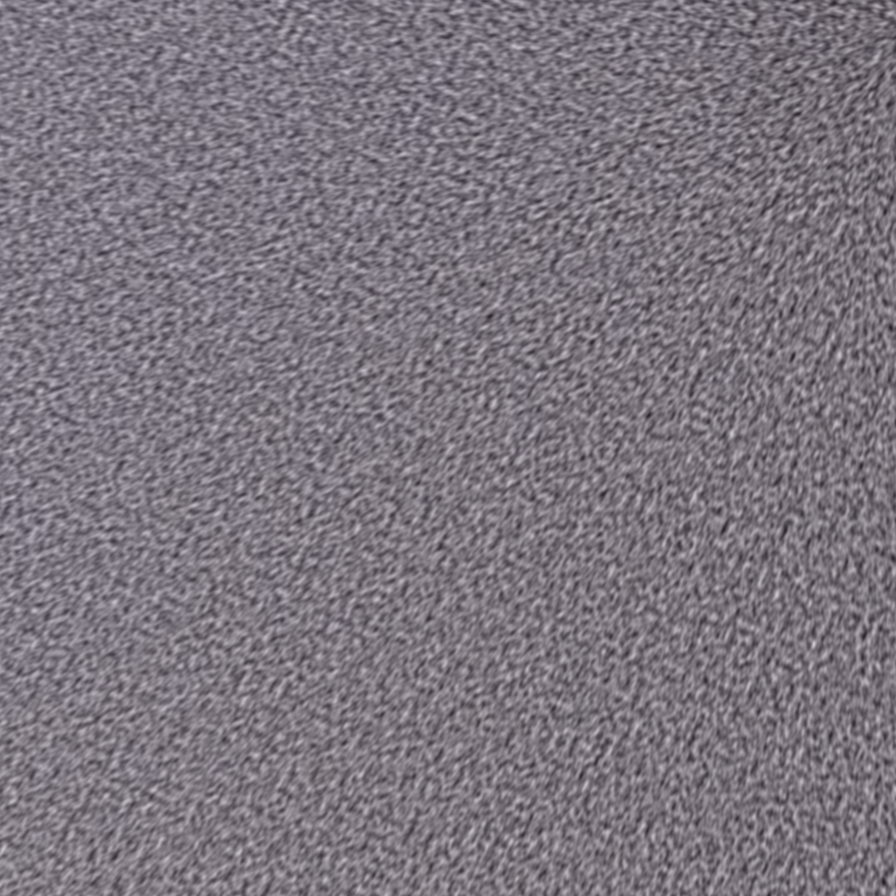
A Shadertoy shader for this texture:

```glsl
// Fine mauve-grey grain whose short streaks fan out from the upper right corner.
// Gradient noise is averaged along the local streak direction, which stretches
// the grains without distorting them; broad shading and tint lie on top.

#define GRAIN_FREQ 130.0
#define GRAIN_GAIN 0.405
#define FINE_SHARE 0.7
#define STREAK_STEP 0.2
#define STREAK_SIGMA 0.28
#define FOCUS vec2(1.05, 0.98)
#define BASE_COLOR vec3(0.490, 0.464, 0.500)
#define COOL_TINT vec3(-0.005, 0.000, 0.012)
#define SHADE_DEPTH 0.035
#define MOTTLE_GAIN 0.028

// Random unit vector for a lattice point
vec2 latticeGradient(vec2 cell) {
    uvec2 q = uvec2(ivec2(cell)) * uvec2(1597u, 3812u);
    uint h = (q.x ^ (q.y + 7919u)) * 747796u;
    h ^= h >> 15;
    h *= 739391u;
    h ^= h >> 13;
    h *= 668265u;
    h ^= h >> 16;
    float angle = float(h & 65535u) * 6.28319 / 65536.0;
    return vec2(cos(angle), sin(angle));
}

// Gradient noise with quintic interpolation, centred on zero
float gradientNoise(vec2 p) {
    vec2 cell = floor(p);
    vec2 f = p - cell;
    vec2 u = f * f * f * (f * (f * 6.0 - 15.0) + 10.0);
    vec2 right = vec2(1.0, 0.0);
    vec2 up = vec2(0.0, 1.0);
    float a = dot(latticeGradient(cell), f);
    float b = dot(latticeGradient(cell + right), f - right);
    float c = dot(latticeGradient(cell + up), f - up);
    float d = dot(latticeGradient(cell + 1.0), f - 1.0);
    return mix(mix(a, b, u.x), mix(c, d, u.x), u.y);
}

mat2 rotation(float angle) {
    float c = cos(angle);
    float s = sin(angle);
    return mat2(c, s, -s, c);
}

// Two octaves of grain, turned so that their lattices do not line up
float grainNoise(vec2 p) {
    float coarse = gradientNoise(rotation(0.45) * p);
    float fine = gradientNoise(rotation(1.2) * p * 1.7 + 37.0);
    return coarse + FINE_SHARE * fine;
}

// Gaussian average of the grain along the streak direction
float streakedGrain(vec2 p, vec2 direction) {
    float sum = 0.0;
    float total = 0.0;
    for (int i = -3; i <= 3; i++) {
        float offset = float(i) * STREAK_STEP;
        float ratio = offset / STREAK_SIGMA;
        float weight = exp(-0.5 * ratio * ratio);
        sum += weight * grainNoise(p * GRAIN_FREQ + direction * offset);
        total += weight;
    }
    return sum / total;
}

void mainImage(out vec4 fragColor, in vec2 fragCoord) {
    vec2 p = fragCoord / iResolution.xy;

    // Streaks point at the focus, which lies just outside the canvas
    vec2 direction = normalize(FOCUS - p);
    float contrast = mix(0.94, 1.08, smoothstep(0.1, 1.0, p.x));
    float grain = streakedGrain(p, direction) * GRAIN_GAIN * contrast;

    // Faint clumps that slope gently upward to the right
    vec2 slanted = rotation(-0.4) * p;
    float mottle = 0.5 * gradientNoise(slanted * vec2(11.0, 26.0));
    mottle += gradientNoise(slanted * vec2(40.0, 62.0) + 19.0);

    // Broad light from the left, with a darker upper right corner
    float shade = SHADE_DEPTH * (0.5 - p.x);
    shade -= 0.03 * (1.0 - smoothstep(0.0, 0.35, distance(p, vec2(1.0))));

    // Cooler upper left and slight colour drift
    float coolness = smoothstep(-0.3, 0.8, p.y - p.x) - 0.25;
    coolness += 0.6 * gradientNoise(p * 18.0 + 5.0);

    vec3 color = BASE_COLOR + COOL_TINT * coolness;
    color += shade + MOTTLE_GAIN * mottle + grain;
    fragColor = vec4(clamp(color, 0.0, 1.0), 1.0);
}
```
